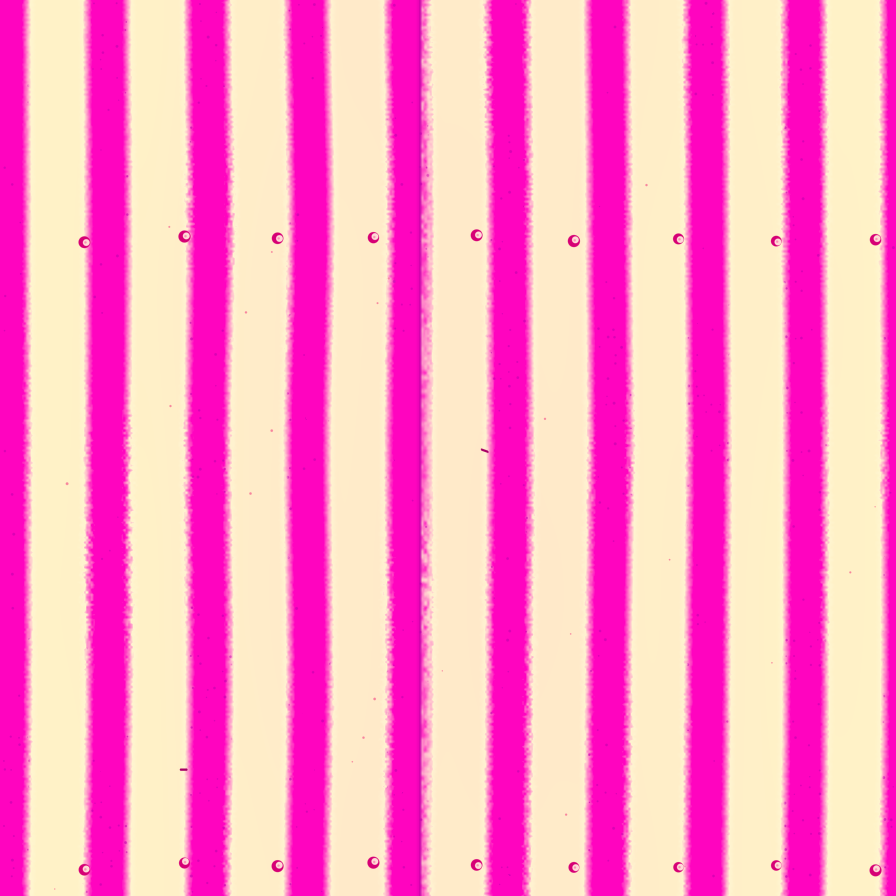
Write a Shadertoy shader that draws this pattern.

```glsl
// Nine soft magenta stripes on cream corrugated sheet, with rivets, a lap seam and light wear.

float hash(vec2 p) {
    return fract(sin(dot(p, vec2(127.1, 311.7))) * 43758.5453);
}

// Value noise with n cells across the canvas; wraps at the edges.
float noise(vec2 uv, vec2 n) {
    vec2 p = uv * n, i = floor(p), f = fract(p);
    f = f * f * (3.0 - 2.0 * f);
    vec2 a = mod(i, n), b = mod(i + 1.0, n);
    return mix(mix(hash(a), hash(vec2(b.x, a.y)), f.x),
               mix(hash(vec2(a.x, b.y)), hash(b), f.x), f.y);
}

float disc(vec2 p, float radius, float blur) {
    return 1.0 - smoothstep(radius - blur, radius + blur, length(p));
}

// Small scattered flecks, at most one per cell.
float flecks(vec2 uv, float n, float density, float blur) {
    vec2 id = mod(floor(uv * n), n);
    vec2 center = 0.3 + 0.4 * vec2(hash(id + 3.1), hash(id + 7.7));
    float radius = mix(0.0006, 0.0016, hash(id + 5.3));
    return step(hash(id + 1.9), density) * disc((fract(uv * n) - center) / n, radius, blur);
}

void mainImage(out vec4 fragColor, in vec2 fragCoord) {
    vec2 uv = fragCoord / iResolution.xy;
    float px = 0.75 / min(iResolution.x, iResolution.y);
    float grain = noise(uv, vec2(360.0));
    float rough = noise(uv + 0.37, vec2(18.0, 7.0));

    // Gently swaying stripes with grainy, feathered edges
    float sway = 0.07 * (noise(uv, vec2(3.0, 4.0)) - 0.5);
    float s = uv.x * 9.0 - 0.105 - sway;
    float d = abs(s - round(s)) + (grain - 0.5) * mix(0.012, 0.06, rough * rough);
    float ink = clamp((0.24 - d) / 0.09, 0.0, 1.0);

    // Worn paint just right of the lap seam
    float seam = uv.x - 0.469;
    float worn = smoothstep(-px, px, seam) * (1.0 - smoothstep(0.010, 0.014, seam));
    ink *= 1.0 - worn * (0.15 + 0.5 * noise(uv, vec2(240.0, 190.0)) * (0.5 + rough));

    // Cream warms toward the middle and lightens beside each stripe
    float warmth = 0.5 - 0.5 * cos(6.28318 * uv.x) + 0.4 * (noise(uv, vec2(18.0, 3.0)) - 0.5);
    vec3 cream = mix(vec3(1.0, 0.95, 0.78), vec3(1.0, 0.915, 0.79), clamp(warmth, 0.0, 1.0));
    cream = mix(cream, vec3(1.0, 0.97, 0.84), 0.6 * (1.0 - smoothstep(0.23, 0.30, d)));
    vec3 col = mix(cream, vec3(1.0, 0.015, 0.75), ink);

    // Dark seam line, shaded on its left
    float line = 1.0 - smoothstep(0.0006, 0.0006 + 2.0 * px, abs(seam));
    float shade = smoothstep(-0.006, 0.0, seam) * (1.0 - smoothstep(-px, px, seam));
    col = mix(col, vec3(0.74, 0.0, 0.64), max(0.65 * line, 0.35 * shade));

    // Flecks cluster on the paint, with rare crumbs on the cream
    float cluster = smoothstep(0.4, 0.9, noise(uv + 0.61, vec2(12.0, 9.0)));
    float chips = flecks(uv, 110.0, 0.03 + 0.16 * cluster, px) * smoothstep(0.1, 0.6, ink);
    col = mix(col, vec3(0.76, 0.0, 0.68), 0.6 * chips);
    float crumbs = flecks(uv + 0.23, 70.0, 0.003, px) * (1.0 - ink);
    col = mix(col, vec3(0.95, 0.25, 0.5), 0.6 * crumbs);

    // Two short scratches
    for (int i = 0; i < 2; i++) {
        vec2 q = uv - mix(vec2(0.205, 0.141), vec2(0.541, 0.497), float(i));
        q.y += 0.35 * float(i) * q.x;
        q.x -= clamp(q.x, -0.003, 0.003);
        col = mix(col, vec3(0.66, 0.0, 0.4), disc(q, 0.0013, px));
    }

    // Two rows of rivets beside the stripes, each a dark crescent round a glint
    float r = uv.x * 9.0 + 0.188;
    float column = mod(round(r), 9.0);
    for (int row = 0; row < 2; row++) {
        vec2 seed = vec2(column, float(row));
        vec2 q = vec2((r - round(r)) / 9.0, uv.y - 0.033 - 0.7 * float(row));
        q -= vec2(0.014 * (hash(vec2(column, 4.0)) - 0.5), 0.009 * (hash(seed + 8.0) - 0.5));
        float turn = 1.6 * (hash(seed + 2.0) - 0.3);
        vec2 light = vec2(cos(turn), sin(turn));
        float size = mix(0.0056, 0.0068, hash(seed + 6.0));
        col = mix(col, vec3(0.84, 0.0, 0.46), disc(q, size, px));
        col = mix(col, vec3(1.0, 0.86, 0.84), disc(q - 0.0021 * light, 0.0038, px));
        col = mix(col, vec3(0.95, 0.4, 0.62), 0.6 * disc(q - 0.0012 * light, 0.0013, px));
    }

    fragColor = vec4(col, 1.0);
}
```
